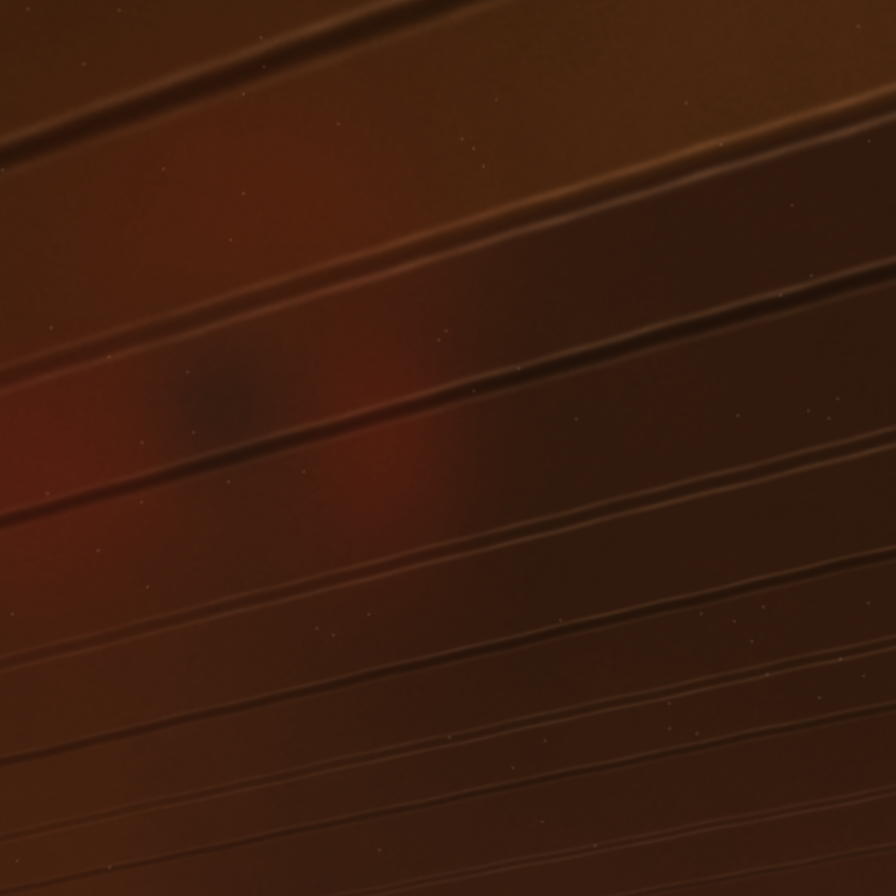
This texture is drawn by a WebGL 2 fragment shader. Its source:

```glsl
#version 300 es
precision highp float;
// Dark varnished boards receding in perspective, split by nine slanted grooves.
// Each groove is a dark slot between two soft lit ridges, spaced evenly in
// inverse depth. Warm reflections and fine cellular grain tint the boards.

uniform vec2 u_resolution;
out vec4 fragColor;

const float PI = 3.14159265;
const int GROOVES = 9;
const float HORIZON = 0.8;        // vanishing level below the left edge
const float SLOPE = 0.208;        // slant of a groove at the lower left
const float FAN = 0.178;          // extra slant per unit of height
const float FIRST_DEPTH = 0.616;
const float DEPTH_STEP = 0.1096;
const float HALF_GAP = 0.0073;    // ridge offset from the slot, in depth
const float RIDGE_WIDTH = 0.0019; // ridge softness, in depth
const float MIN_WIDTH = 0.0016;   // thinnest ridge on the canvas
const float GRAIN_CELLS = 150.0;
const float GRAIN_AMOUNT = 0.035;

const vec3 BROWN_LEFT = vec3(0.265, 0.125, 0.060);
const vec3 BROWN_DARK = vec3(0.190, 0.100, 0.050);
const vec3 BROWN_LOW = vec3(0.225, 0.115, 0.062);
const vec3 AMBER_LEFT = vec3(0.250, 0.128, 0.050);
const vec3 AMBER_RIGHT = vec3(0.280, 0.148, 0.060);
const vec3 ORANGE_GLOW = vec3(0.315, 0.130, 0.055);
const vec3 RED_GLOW = vec3(0.330, 0.115, 0.060);
const vec3 SHADE = vec3(0.205, 0.108, 0.065);
const vec3 RIDGE_LIGHT = vec3(0.170, 0.130, 0.095);

vec2 hash2(vec2 p) {
    vec3 q = fract(vec3(p.xyx) * vec3(0.1031, 0.1030, 0.0973));
    q += dot(q, q.yzx + 33.33);
    return fract((q.xx + q.yz) * q.zy);
}

// Distance to the nearest jittered cell point, and the hash of that cell.
vec2 cellNoise(vec2 p) {
    vec2 cell = floor(p);
    vec2 nearest = vec2(9.0, 0.0);
    for (int y = -1; y <= 1; y++)
    for (int x = -1; x <= 1; x++) {
        vec2 id = cell + vec2(x, y);
        vec2 h = hash2(id);
        float d = length(id + h - p);
        if (d < nearest.x) nearest = vec2(d, hash2(id + 71.0).x);
    }
    return nearest;
}

float bell(float d, float width) {
    return exp(-0.5 * d * d / (width * width));
}

float glow(vec2 p, vec2 center, vec2 radius) {
    vec2 d = (p - center) / radius;
    return exp(-dot(d, d));
}

// Smooth blotches from layered, bent sines.
float mottle(vec2 p) {
    float sum = 0.0, amp = 0.5;
    for (int k = 0; k < 4; k++) {
        sum += amp * sin(p.x + 1.7 * sin(p.y)) * cos(p.y + 0.6 * p.x);
        p = mat2(1.5, 1.1, -1.1, 1.5) * p + 2.3;
        amp *= 0.6;
    }
    return sum;
}

// Inverse depth of a groove, with a rhythm of wider and narrower boards.
float grooveDepth(float i) {
    float narrow = pow(0.5 - 0.5 * cos(i * PI * 0.5), 3.0);
    float ripple = 0.004 * mod(i, 2.0) * cos((i - 2.0) * PI / 3.0);
    return FIRST_DEPTH + DEPTH_STEP * i - (0.005 + 0.004 * i) * narrow + ripple;
}

vec3 boardColor(vec2 p, float level) {
    vec3 color = mix(BROWN_LEFT, BROWN_DARK, smoothstep(0.05, 0.62, p.x));
    color = mix(color, BROWN_LOW, 0.7 * smoothstep(0.3, 0.0, p.y) * smoothstep(0.1, 0.5, p.x));
    // The two upper boards catch more light.
    float edge = 1.0 / grooveDepth(1.0) - HORIZON;
    vec3 amber = mix(AMBER_LEFT, AMBER_RIGHT, smoothstep(0.1, 0.9, p.x));
    color = mix(color, amber, smoothstep(-0.012, 0.012, level - edge));
    // Blurred reflections.
    color = mix(color, ORANGE_GLOW, 0.9 * glow(p, vec2(0.27, 0.77), vec2(0.24, 0.16)));
    color = mix(color, RED_GLOW, 0.9 * glow(p, vec2(0.05, 0.48), vec2(0.17, 0.16)));
    color = mix(color, RED_GLOW, 0.75 * glow(p, vec2(0.42, 0.51), vec2(0.10, 0.16)));
    color = mix(color, SHADE, 0.8 * glow(p, vec2(0.25, 0.55), vec2(0.07, 0.08)));
    return color * (1.0 + 0.035 * mottle(p * 9.0));
}

void main() {
    vec2 p = gl_FragCoord.xy / u_resolution;
    // Height at which the slanted line through p meets the left edge.
    float level = (p.y - SLOPE * p.x) / (1.0 + FAN * p.x);
    vec3 color = boardColor(p, level);

    for (int n = 0; n < GROOVES; n++) {
        float i = float(n);
        float even = 1.0 - mod(i, 2.0);
        float depth = grooveDepth(i);
        float scale = 1.0 / (depth * depth);
        float wobble = 0.0007 * sin(p.x * 43.0 + i * 2.1) * sin(p.x * 17.0 + i);
        float d = level - (1.0 / depth - HORIZON) + wobble;
        float gap = HALF_GAP * scale;
        float width = max(RIDGE_WIDTH * scale, MIN_WIDTH);
        float fade = exp(-0.17 * max(i - 1.0, 0.0));
        float lit = mix(n == 0 ? 0.6 : 0.35, 1.0, smoothstep(0.0, 0.75, p.x));
        float wear = 0.85 + 0.15 * sin(p.x * 21.0 + i * 4.0) * sin(p.x * 57.0 + i);
        // Dark slot, then the upper and lower ridges.
        color *= 1.0 - mix(0.15, 0.38, even) * fade * bell(d, gap * 0.6);
        float ridges = mix(0.75, 0.85, even) * bell(d - gap, width)
                     + mix(0.9, 0.4, even) * bell(d + gap, width);
        color += RIDGE_LIGHT * ridges * fade * lit * wear;
    }

    // Fine grain and a few pale specks.
    vec2 grain = cellNoise(p * GRAIN_CELLS);
    color *= 1.0 + GRAIN_AMOUNT * (grain.y - 0.5 + 0.6 * (0.5 - grain.x));
    color += 0.06 * step(0.997, grain.y) * smoothstep(0.5, 0.1, grain.x);
    fragColor = vec4(color, 1.0);
}
```
